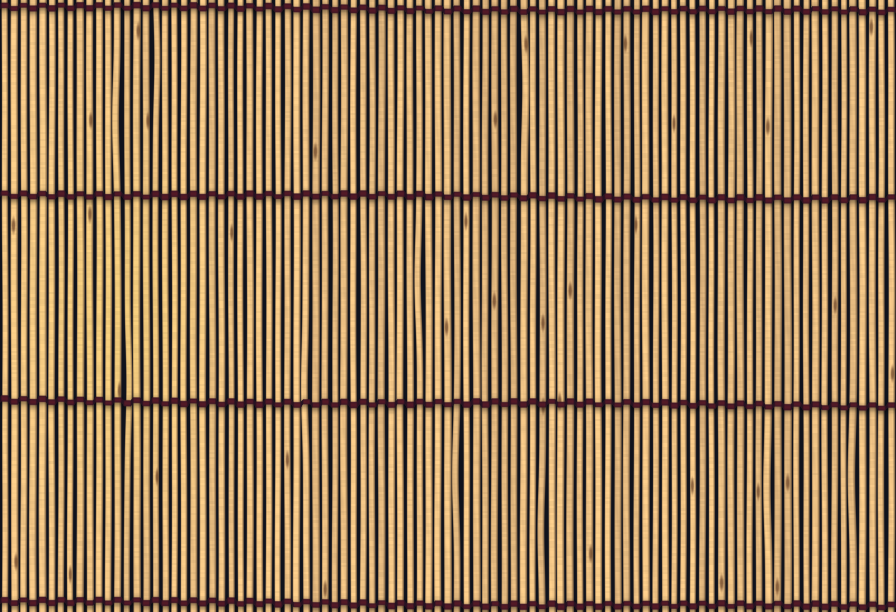
Reproduce this texture procedurally as a Shadertoy shader.

```glsl
const float STICKS = 95.0;          // sticks across the canvas
const int THREADS = 4;              // stitched rows
const float THREAD_Y[THREADS] = float[](0.013, 0.341, 0.679, 0.985);
const float THREAD_TILT = 0.008;    // drop of a row from left to right
const float THREAD_HALF = 0.0048;   // half thickness of a thread
const float THREAD_STEP = 0.0026;   // rise and fall of the weave
const float KNOT_ROWS = 7.0;        // places along a stick where a knot may sit
const float KNOT_RATE = 0.05;
const float WARP_RATE = 0.12;       // share of sticks with a strong local bend

const vec3 LIGHT = vec3(0.98, 0.80, 0.54);
const vec3 TAN = vec3(0.82, 0.66, 0.46);
const vec3 HONEY = vec3(0.96, 0.82, 0.46);
const vec3 BROWN = vec3(0.50, 0.39, 0.27);
const vec3 KNOT = vec3(0.38, 0.23, 0.13);
const vec3 GAP = vec3(0.06, 0.07, 0.11);
const vec3 THREAD = vec3(0.33, 0.10, 0.15);
const vec3 THREAD_DARK = vec3(0.15, 0.07, 0.13);

float hash(vec2 p) {
    vec3 q = fract(vec3(p.xyx) * 0.1031);
    q += dot(q, q.yzx + 33.33);
    return fract((q.x + q.y) * q.z);
}

// Sideways offset of a stick, in stick widths
float stickBend(float id, float y) {
    float phase = 6.2832 * hash(vec2(id, 1.0));
    float bend = 0.10 * (hash(vec2(id, 2.0)) - 0.5);
    bend += 0.035 * sin(5.0 * y + phase) + 0.02 * sin(17.0 * y + 2.0 * phase);
    float warped = step(1.0 - WARP_RATE, hash(vec2(id, 3.0)));
    float away = (y - hash(vec2(id, 4.0))) / 0.09;
    float side = sign(hash(vec2(id, 5.0)) - 0.5);
    return bend + 0.22 * side * warped * exp(-away * away);
}

// Dark oval marks, at most one per cell along the stick
float knotMask(float id, float across, float y) {
    float row = floor(y * KNOT_ROWS);
    float present = step(1.0 - KNOT_RATE, hash(vec2(id, row + 20.0)));
    float middle = mix(0.25, 0.75, hash(vec2(id, row + 40.0)));
    float along = (fract(y * KNOT_ROWS) - middle) / 0.13;
    float side = hash(vec2(id, row + 60.0)) - 0.5;
    vec2 p = vec2((across - side) / 0.8, along);
    return present * (1.0 - smoothstep(0.2, 1.0, length(p)));
}

// Rounded wood with a tone per stick, streaks and knots
vec3 woodColor(float id, float across, vec2 uv) {
    float streak = sin(31.0 * uv.y + 40.0 * hash(vec2(id, 6.0)) + 3.0 * across)
                 + 0.6 * sin(83.0 * uv.y + 5.0 * across + id * 2.4);
    float tone = 0.35 + 0.75 * hash(vec2(id, 7.0)) + 0.10 * streak;
    tone += 0.12 * sin(4.0 * uv.x + 2.0 * uv.y);
    vec3 wood = mix(TAN, LIGHT, clamp(tone, 0.0, 1.0));

    vec2 glow = (uv - vec2(0.13, 0.48)) / vec2(0.10, 0.26);
    wood = mix(wood, HONEY, 0.6 * exp(-dot(glow, glow)));
    wood *= 0.97 + 0.06 * hash(vec2(id, floor(uv.y * 260.0)));

    float roundness = 1.0 - smoothstep(0.35, 1.2, abs(across + 0.15));
    wood = mix(BROWN, wood, roundness);
    return mix(wood, KNOT, 0.7 * knotMask(id, across, uv.y));
}

vec3 matColor(vec2 uv) {
    float x = uv.x * STICKS;
    float soft = 0.5 * STICKS / iResolution.x + 0.025;
    vec3 wood = GAP;
    float cover = 0.0;
    for (int i = -1; i <= 1; i++) {
        float id = floor(x) + float(i);
        float halfWidth = mix(0.32, 0.41, hash(vec2(id, 8.0)));
        float d = x - id - 0.5 - stickBend(id, uv.y);
        float c = 1.0 - smoothstep(halfWidth - soft, halfWidth + soft, abs(d));
        if (c > cover) {
            cover = c;
            wood = woodColor(id, d / halfWidth, uv);
        }
    }
    return mix(GAP, wood, cover);
}

// Stitches step up and down, one full wave over two sticks
vec3 addThreads(vec3 color, vec2 uv) {
    float soft = 0.6 / iResolution.y + 0.0005;
    float wave = sin(3.14159 * uv.x * STICKS);
    float weave = THREAD_STEP * clamp(2.5 * wave, -1.0, 1.0);
    for (int i = 0; i < THREADS; i++) {
        float sway = 0.0015 * sin(9.0 * uv.x + 2.0 * float(i));
        float y = THREAD_Y[i] + THREAD_TILT * (0.5 - uv.x) + sway + weave;
        float d = uv.y - y;
        float stitch = floor(uv.x * STICKS);
        float halfSize = THREAD_HALF * mix(0.8, 1.1, hash(vec2(stitch, float(i) + 80.0)));

        // Soft shadow under the thread, then the thread itself
        float shadow = exp(-pow((d + 0.003) / 0.008, 2.0));
        color *= 1.0 - 0.4 * shadow;
        float lit = smoothstep(0.15, 0.8, abs(wave));
        lit *= 1.0 - 0.4 * smoothstep(0.0, halfSize, abs(d));
        float mask = 1.0 - smoothstep(halfSize - soft, halfSize + soft, abs(d));
        color = mix(color, mix(THREAD_DARK, THREAD, lit), mask);
    }
    return color;
}

void mainImage(out vec4 fragColor, in vec2 fragCoord) {
    vec2 uv = fragCoord / iResolution.xy;
    fragColor = vec4(addThreads(matColor(uv), uv), 1.0);
}
```
